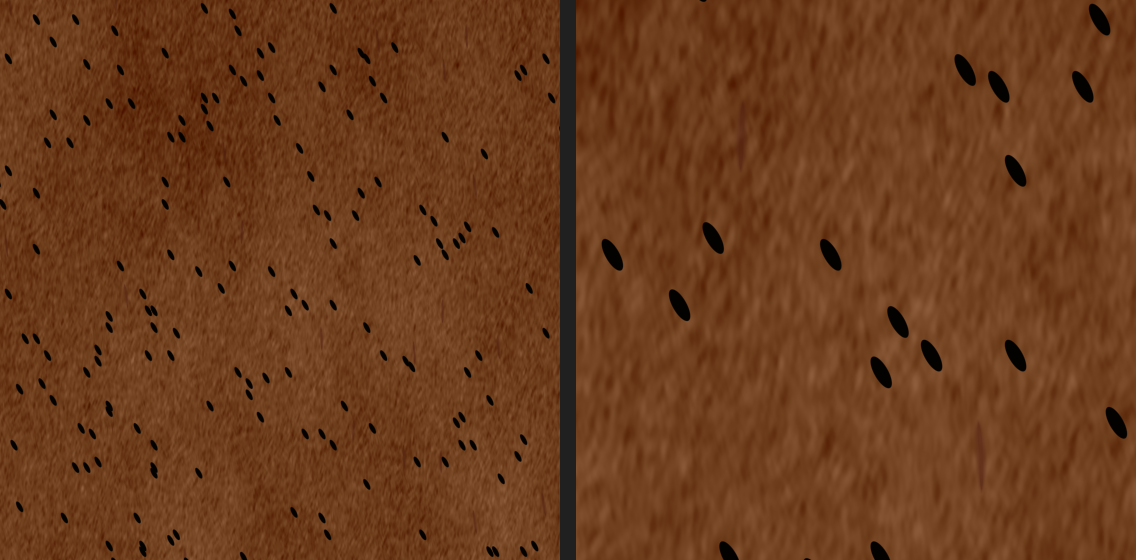
Left, the full canvas; right, a detail of the centre.
Give the GLSL for this texture, as a WebGL 2 fragment shader.

```glsl
#version 300 es
precision highp float;

#define GRAIN_SCALE vec2(260.0, 95.0)
#define GRAIN_AMOUNT 1.15
#define FINE_AMOUNT 0.6
#define BLOTCH_SCALE vec2(7.0, 4.0)
#define BLOTCH_AMOUNT 0.85
#define FLECK_GRID 100.0
#define FLECK_DENSITY 0.0148
#define FLECK_RADII vec2(0.0041, 0.0106)
#define FLECK_TILT 0.52
#define VEIN_GRID 12.0
#define VEIN_DENSITY 0.14
#define VEIN_RADII vec2(0.0035, 0.022)

uniform vec2 u_resolution;
out vec4 fragColor;

vec3 hash3(vec2 cell) {
  vec3 p = fract(cell.xyx * vec3(0.1031, 0.1030, 0.0973));
  p += dot(p, p.yxz + 33.33);
  return fract((p.xxy + p.yzz) * p.zyx);
}

// Cellular noise: signed round kernels around jittered cell points
float cellNoise(vec2 p, float seed) {
  vec2 base = floor(p);
  float sum = 0.0;
  for (int y = -1; y <= 1; y++) {
    for (int x = -1; x <= 1; x++) {
      vec2 cell = base + vec2(x, y);
      vec3 h = hash3(cell + seed);
      vec2 d = p - cell - h.xy;
      float k = max(1.0 - dot(d, d), 0.0);
      sum += (2.0 * h.z - 1.0) * k * k;
    }
  }
  return sum;
}

float ellipseDistance(vec2 p, vec2 radii) {
  float k0 = max(length(p / radii), 0.001);
  float k1 = max(length(p / (radii * radii)), 0.001);
  return k0 * (k0 - 1.0) / k1;
}

// Distance to the nearest of sparsely scattered, tilted ellipses
float scatter(vec2 p, float grid, float density, vec2 radii, float tilt,
              float jitter, float seed) {
  vec2 base = floor(p * grid);
  float c = cos(tilt), s = sin(tilt);
  float nearest = 1.0;
  for (int y = -1; y <= 1; y++) {
    for (int x = -1; x <= 1; x++) {
      vec2 cell = base + vec2(x, y);
      vec3 h = hash3(cell + seed);
      if (h.z > density) continue;
      vec2 d = p - (cell + 0.5 + jitter * (h.xy - 0.5)) / grid;
      vec2 local = vec2(c * d.x + s * d.y, c * d.y - s * d.x);
      nearest = min(nearest, ellipseDistance(local, radii));
    }
  }
  return nearest;
}

void main() {
  vec2 uv = gl_FragCoord.xy / u_resolution.y;
  float pixel = 1.0 / u_resolution.y;

  // Fibres lean slightly and wander
  float wander = 0.003 * sin(uv.y * 31.0 + 4.0 * sin(uv.x * 17.0));
  vec2 leaning = vec2(uv.x - 0.22 * uv.y + wander, uv.y);
  vec2 opposed = vec2(uv.x + 0.12 * uv.y - wander, uv.y);

  // Tone: short fibres over broad upright blotches
  float tone = 0.1;
  tone += GRAIN_AMOUNT * cellNoise(leaning * GRAIN_SCALE, 41.0);
  tone += FINE_AMOUNT * cellNoise(opposed * GRAIN_SCALE * 1.4, 97.0);
  tone += BLOTCH_AMOUNT * cellNoise(uv * BLOTCH_SCALE, 153.0);
  tone += 0.35 * cellNoise(opposed * BLOTCH_SCALE * 4.0, 211.0);

  vec3 dark = vec3(0.38, 0.18, 0.06);
  vec3 middle = vec3(0.42, 0.23, 0.10);
  vec3 light = vec3(0.46, 0.27, 0.14);
  vec3 color = middle + max(tone, 0.0) * (light - middle)
                      + min(tone, 0.0) * (middle - dark);

  // Faint reddish veins
  float vein = scatter(vec2(uv.x + wander, uv.y), VEIN_GRID, VEIN_DENSITY,
                       VEIN_RADII, 0.05, 1.0, 305.0);
  float veinMask = 1.0 - smoothstep(-VEIN_RADII.x, 0.001, vein);
  color = mix(color, vec3(0.31, 0.11, 0.06), 0.5 * veinMask);

  // Dark slanted flecks
  float fleck = scatter(uv, FLECK_GRID, FLECK_DENSITY, FLECK_RADII,
                        FLECK_TILT, 0.0, 419.0);
  float fleckMask = 1.0 - smoothstep(-0.8 * pixel, 0.8 * pixel, fleck);
  color = mix(color, vec3(0.015, 0.008, 0.0), fleckMask);

  fragColor = vec4(clamp(color, 0.0, 1.0), 1.0);
}
```
